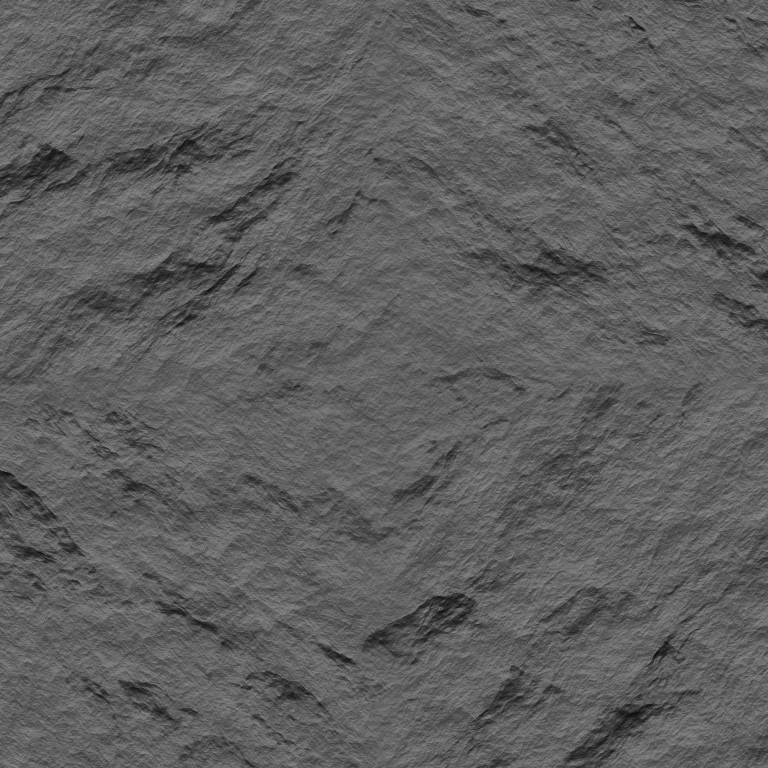
Write a Shadertoy shader that draws this texture.

```glsl
// Dark rough slate: creased noise relief, seen by its slope toward a high light.
// Coarse creases give crumbling dark ledges and fine ones give sharp grain;
// both are stretched along diagonals that form a diamond around the centre.

const vec2 LIGHT_STEP = vec2(-0.0002, 0.0015);
const float STONE_GREY = 0.388;
const float DARK_LIMIT = 0.36;
const float BRIGHT_LIMIT = 0.30;

float hash(vec2 p) {
    vec3 q = fract(p.xyx * 0.1031);
    q += dot(q, q.yzx + 33.33);
    return fract((q.x + q.y) * q.z);
}

// Dot product of a random unit gradient at a cell corner with the offset.
float corner(vec2 cell, vec2 offset) {
    float angle = 6.2832 * hash(cell);
    return dot(vec2(cos(angle), sin(angle)), offset);
}

float gradientNoise(vec2 p) {
    vec2 i = floor(p), f = fract(p);
    vec2 w = f * f * f * (f * (f * 6.0 - 15.0) + 10.0);
    vec2 r = vec2(1.0, 0.0);
    float low = mix(corner(i, f), corner(i + r.xy, f - r.xy), w.x);
    float high = mix(corner(i + r.yx, f - r.yx), corner(i + r.xx, f - r.xx), w.x);
    return mix(low, high, w.y);
}

// Sum of octaves folded at zero, which leaves sharp crests.
float creases(vec2 p, int octaves, float gain) {
    mat2 turn = 1.9 * mat2(0.8, 0.6, -0.6, 0.8);
    float sum = 0.0, amplitude = 1.0;
    for (int i = 0; i < octaves; i++) {
        sum -= amplitude * abs(gradientNoise(p));
        p = turn * p + 17.3;
        amplitude *= gain;
    }
    return sum;
}

// Ragged displacement that breaks up straight crests.
vec2 ragged(vec2 p) {
    vec2 shift = vec2(0.0);
    float frequency = 9.0;
    for (int i = 0; i < 4; i++) {
        vec2 q = p * frequency + 60.0;
        shift += vec2(gradientNoise(q), gradientNoise(q + 37.7)) * 0.22 / frequency;
        frequency *= 2.3;
    }
    return p + shift;
}

// Turns a diagonal onto the x axis and lengthens features along it.
vec2 alongDiagonal(vec2 p, float side, float stretch) {
    vec2 q = 0.7071 * vec2(p.x + side * p.y, p.y - side * p.x);
    return q * vec2(stretch, 1.0) + 5.0 + side;
}

// Relief whose grain runs along one diagonal or the other.
float relief(vec2 p, float falling, float scale, float stretch, int octaves, float gain) {
    float up = creases(alongDiagonal(p, 1.0, stretch) * scale, octaves, gain);
    float down = creases(alongDiagonal(p, -1.0, stretch) * scale, octaves, gain);
    return mix(up, down, falling) / scale;
}

// Ledge slope toward the light.
float ledgeSlope(vec2 p, float falling) {
    float near = relief(ragged(p), falling, 5.0, 0.5, 6, 0.43);
    float far = relief(ragged(p + LIGHT_STEP), falling, 5.0, 0.5, 6, 0.43);
    return (far - near) / length(LIGHT_STEP);
}

// Fine grain slope toward the light.
float grainSlope(vec2 p, float falling) {
    float near = relief(p, falling, 8.0, 0.75, 7, 0.62);
    float far = relief(p + LIGHT_STEP, falling, 8.0, 0.75, 7, 0.62);
    return (far - near) / length(LIGHT_STEP);
}

// Faces turned from the light go dark; lit faces brighten less.
float shade(float slope) {
    float dark = DARK_LIMIT * (1.0 - exp(-max(slope, 0.0) / DARK_LIMIT));
    float bright = BRIGHT_LIMIT * (1.0 - exp(min(slope, 0.0) / BRIGHT_LIMIT));
    return STONE_GREY - dark + bright;
}

void mainImage(out vec4 fragColor, in vec2 fragCoord) {
    vec2 p = fragCoord / iResolution.xy;
    vec2 c = p - 0.5;
    float falling = smoothstep(-0.02, 0.02, c.x * c.y);

    // Only the steep faces of the ledges show, in uneven patches
    float patches = smoothstep(-0.3, 0.3, gradientNoise(p * 4.5 + 21.0));
    float ledges = max(ledgeSlope(p, falling) - 0.5, 0.0) * mix(0.08, 0.22, patches);

    // Surface grain, stronger on the broken faces
    float grain = 0.026 * grainSlope(p, falling) * (1.0 + 2.0 * min(ledges, 0.3));

    float stone = shade(ledges + grain);
    fragColor = vec4(vec3(clamp(stone, 0.0, 1.0)), 1.0);
}
```
